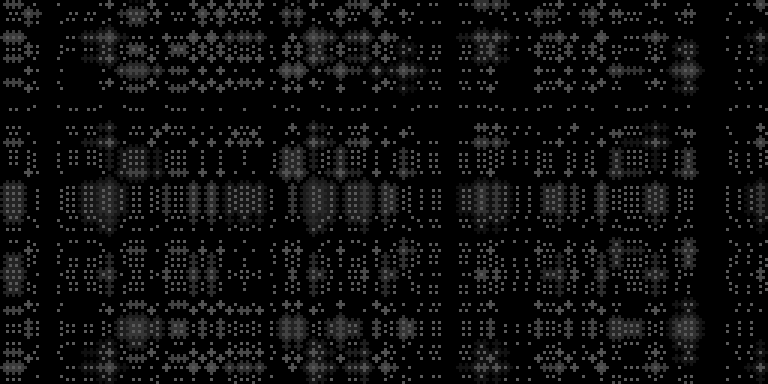
A WebGL 2 fragment shader for this pattern:

```glsl
#version 300 es
precision highp float;
precision highp int;
// Hitomezashi stitching: every row and column of a square lattice is a dashed
// line with a random phase, and the dashes join into nested closed loops.
// Each cell takes a grey from the length of the smallest loop around it.

uniform vec2 u_resolution;
out vec4 outColor;

const float CELLS_DOWN = 128.0;   // lattice cells over the canvas height
const int MAX_PAIRS = 72;         // longest loop traced, in pairs of stitches
const int MAX_REACH = 26;         // columns searched for an enclosing loop
const float BRIGHTEST = 0.37;     // grey of a vanishingly short loop
const float FADE_LENGTH = 80.0;   // loop length over which the grey decays
const uint ROW_SEED = 17u;
const uint COLUMN_SEED = 91u;
const vec3 BACKGROUND = vec3(0.0);
const vec3 THREAD = vec3(1.0);

// Random phase, 0 or 1, of one dashed line.
int phase(int line, uint seed) {
    uint h = uint(line + 4096) * 747796405u + seed * 277803737u;
    h = (h ^ (h >> 16)) * 2246822519u;
    h = (h ^ (h >> 13)) * 3266489917u;
    return int((h ^ (h >> 16)) & 1u);
}

// Direction of the single horizontal stitch at a lattice vertex.
int stepAcross(ivec2 v) {
    return 1 - 2 * ((v.x + phase(v.y, ROW_SEED)) & 1);
}

// Direction of the single vertical stitch at a lattice vertex.
int stepUp(ivec2 v) {
    return 1 - 2 * ((v.y + phase(v.x, COLUMN_SEED)) & 1);
}

// Follows the loop through a vertex. Returns its length, or 0 if too long,
// and tells whether it encloses the cell by counting crossings to its left.
int traceLoop(ivec2 start, ivec2 cell, out bool encloses) {
    ivec2 v = start;
    encloses = false;
    for (int pairs = 1; pairs <= MAX_PAIRS; pairs++) {
        v.x += stepAcross(v);
        int previousY = v.y;
        v.y += stepUp(v);
        if (min(previousY, v.y) == cell.y && v.x <= cell.x) encloses = !encloses;
        if (v == start) return 2 * pairs;
    }
    return 0;
}

// Grey of a cell: scan left for the innermost loop around it.
float cellGrey(ivec2 cell) {
    for (int i = 0; i < MAX_REACH; i++) {
        ivec2 v = ivec2(cell.x - i, cell.y);
        if (stepUp(v) < 0) continue;
        bool encloses;
        int loopLength = traceLoop(v, cell, encloses);
        if (loopLength == 0) return 0.0;
        if (encloses) return BRIGHTEST * exp(-float(loopLength) / FADE_LENGTH);
    }
    return 0.0;
}

void main() {
    float pixelSize = CELLS_DOWN / u_resolution.y;
    vec2 p = gl_FragCoord.xy * pixelSize;

    // Smooth edges: weigh the cells under the pixel by the area they cover.
    vec2 low = floor(p - 0.5 * pixelSize);
    vec2 high = floor(p + 0.5 * pixelSize);
    vec2 cover = clamp((p + 0.5 * pixelSize - high) / pixelSize, 0.0, 1.0);
    cover = mix(cover, vec2(1.0), vec2(equal(low, high)));

    float grey = 0.0;
    for (int k = 0; k < 4; k++) {
        vec2 corner = vec2(k & 1, k >> 1);
        vec2 share = mix(1.0 - cover, cover, corner);
        float weight = share.x * share.y;
        if (weight > 0.001) grey += weight * cellGrey(ivec2(mix(low, high, corner)));
    }
    outColor = vec4(mix(BACKGROUND, THREAD, grey), 1.0);
}
```
